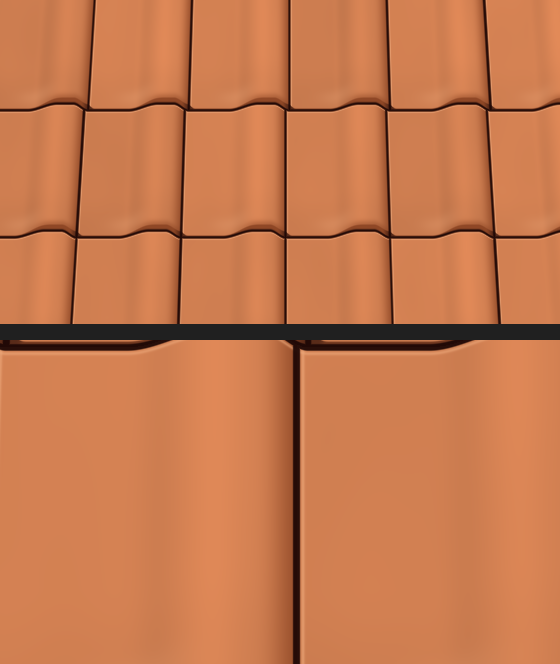
Top: the whole. Bottom: its middle third, enlarged.
Give the GLSL for this texture, as a Shadertoy shader.

```glsl
// Rows of glazed terracotta roof tiles with rolled right edges, in slight perspective.
#define ROW_PITCH 0.392    // tile height, in canvas heights
#define FIRST_EDGE 0.341   // first overlap, measured from the top
#define TILE_WIDTH 0.3005  // tile width at the top of the canvas
#define WIDENING 0.030     // extra tile width at the bottom
#define ROLL_HEIGHT 0.021  // rise of the wavy lower edge
#define SEAM_HALF 0.0037   // half width of the vertical gap
#define GAP_HALF 0.0034    // half width of the shadow under an edge
#define WEAR 0.022         // brightness change between tiles

const vec3 CLAY  = vec3(0.82, 0.50, 0.32);
const vec3 SHADE = vec3(0.55, 0.27, 0.14);
const vec3 DEEP  = vec3(0.31, 0.14, 0.08);
const vec3 GAP   = vec3(0.12, 0.03, 0.02);
const vec3 GLINT = vec3(0.93, 0.66, 0.48);

float hash(vec2 p) {
    return fract(sin(dot(p, vec2(127.1, 311.7))) * 4375.85);
}

float bell(float x, float width) {
    x /= width;
    return exp(-x * x);
}

float tileWidth(float y) {
    return TILE_WIDTH + WIDENING * y;
}

// Horizontal position in tiles: whole part is the column, fraction runs across it
float acrossTiles(vec2 p, float row) {
    float centreSeam = 0.029 - 0.012 * clamp(row, 0.0, 1.0);
    return (p.x - centreSeam) / tileWidth(p.y);
}

// Flat pan on the left, raised roll on the right
float rollProfile(float u) {
    return smoothstep(0.40, 0.69, u) * (1.0 - smoothstep(0.85, 1.0, u));
}

// Visible thickness of the lower end of a tile
float endThickness(float u) {
    float corner = 1.0 - smoothstep(0.0, 0.075, u);
    return 0.006 + 0.013 * smoothstep(0.45, 0.75, u) + 0.011 * corner * corner;
}

// Soft sheen of the glaze, from layered sines
float glaze(vec2 p, float seed) {
    float a = sin(p.x * 23.0 + 2.0 * sin(p.y * 9.0 + seed) + seed);
    float b = sin(p.y * 17.0 - p.x * 11.0 + seed * 1.7);
    float c = sin(p.x * 61.0 + p.y * 5.0 + seed * 2.3);
    return 0.5 * a + 0.3 * b + 0.2 * c;
}

vec3 tileSurface(float u, float above, vec2 p, vec2 id) {
    float seed = 6.283 * hash(id);
    float light = 1.0 + WEAR * (2.0 * hash(id + 7.3) - 1.0);
    light += 0.010 * glaze(p, seed);

    // Valley before the roll, then the bright crown
    light -= 0.035 * bell(u - 0.55, 0.07);
    light += 0.055 * bell(u - 0.73, 0.09);
    light += 0.020 * bell(u - 0.47, 0.03) * hash(id + 2.1);
    light -= 0.030 * (1.0 - smoothstep(0.02, 0.14, above));
    vec3 color = CLAY * light;

    // The roll turns away from the light toward its right side
    float turn = smoothstep(0.82, 1.01, u);
    color = mix(color, SHADE, 0.80 * turn * turn);

    // Glow and dark crease near the lower end
    float glow = bell(above - 0.032, 0.024) * bell(u - 0.46, 0.17);
    color = mix(color, GLINT, 0.25 * glow);
    float crease = bell(above, 0.013) * smoothstep(0.45, 0.75, u);
    return mix(color, SHADE, 0.45 * crease);
}

void mainImage(out vec4 fragColor, in vec2 fragCoord) {
    // x from the canvas centre, y downward from the top, in canvas heights
    vec2 p = vec2(fragCoord.x - 0.5 * iResolution.x, iResolution.y - fragCoord.y) / iResolution.y;
    float aa = 1.0 / iResolution.y;

    // Nearest overlap decides which row covers this point
    float row = floor((p.y - FIRST_EDGE) / ROW_PITCH + 0.5);
    float edgeU = fract(acrossTiles(p, row));
    float edgeY = FIRST_EDGE + ROW_PITCH * row - ROLL_HEIGHT * rollProfile(edgeU);
    float d = p.y - edgeY;
    float isLower = step(0.0, d);

    float s = acrossTiles(p, row + isLower);
    float u = fract(s);
    vec2 id = vec2(floor(s), row + isLower);
    float thick = endThickness(u);
    float above = max(isLower * ROW_PITCH - d - thick, 0.0);
    vec3 color = tileSurface(u, above, p, id);

    // Lower end face, darkest at the corners
    float face = smoothstep(-aa, aa, d + thick) * (1.0 - isLower);
    float corner = max(1.0 - smoothstep(0.03, 0.09, u), smoothstep(0.92, 1.0, u));
    vec3 faceColor = mix(SHADE, DEEP, max(corner, smoothstep(-0.010, 0.0, d)));
    color = mix(color, faceColor, 0.92 * face);

    // Bright rims beside the seam and below the overlap
    float seam = (u - step(0.5, u)) * tileWidth(p.y);
    float rim = max(0.0018, 0.6 * aa);
    color = mix(color, GLINT, 0.60 * bell(seam - SEAM_HALF - 0.003, rim) * (1.0 - face));
    color = mix(color, GLINT, 0.55 * bell(d - GAP_HALF - 0.003, rim));

    // Dark gaps, slightly uneven from tile to tile
    float seamHalf = SEAM_HALF * (0.85 + 0.3 * hash(vec2(floor(s + 0.5), id.y)));
    float seamGap = 1.0 - smoothstep(seamHalf - aa, seamHalf + aa, abs(seam));
    float edgeGap = 1.0 - smoothstep(GAP_HALF - aa, GAP_HALF + aa, abs(d));
    color = mix(color, GAP, 0.95 * max(seamGap, edgeGap));

    fragColor = vec4(color, 1.0);
}
```
